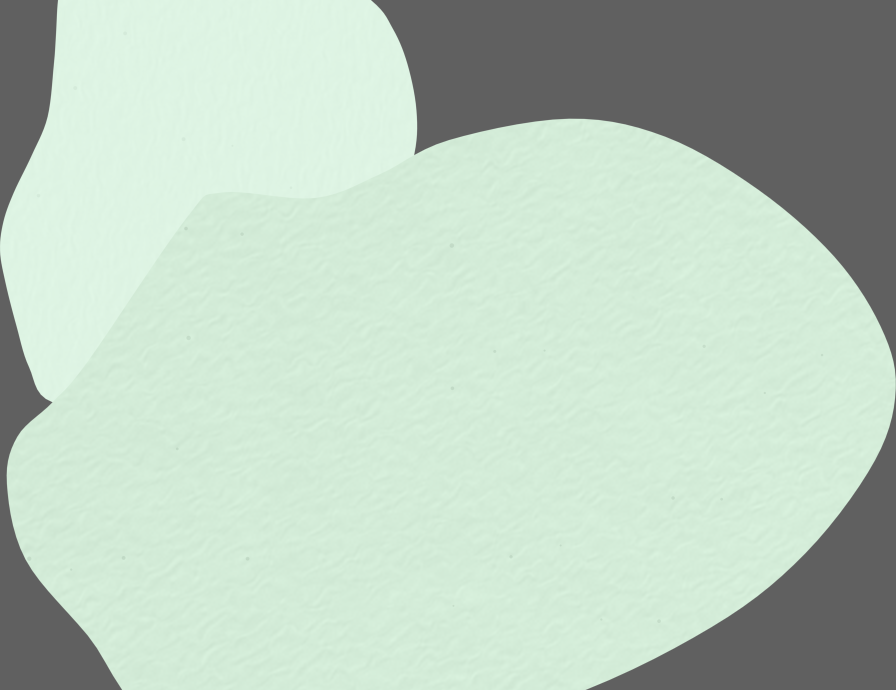
This background is drawn by a Shadertoy shader. Its source:

```glsl
// Two overlapping mint paper blobs with embossed grain on a flat grey ground.

const int KNOTS = 23;
const int STEPS = 7;
const float ASPECT = 1.2973;

const vec3 GREY = vec3(0.378);
const vec3 PALE_MINT = vec3(0.870, 0.956, 0.892);
const vec3 MINT = vec3(0.828, 0.924, 0.846);

// Outline knots, in units of the canvas height.
const vec2 BACK_BLOB[KNOTS] = vec2[KNOTS](
    vec2(.084, 1.0), vec2(.081, .949), vec2(.078, .907), vec2(.069, .831),
    vec2(.046, .775), vec2(.020, .721), vec2(.005, .679), vec2(.0, .637),
    vec2(.008, .590), vec2(.024, .527), vec2(.042, .468), vec2(.076, .417),
    vec2(.203, .409), vec2(.422, .510), vec2(.574, .696), vec2(.600, .777),
    vec2(.603, .840), vec2(.590, .907), vec2(.569, .958), vec2(.537, 1.0),
    vec2(.439, 1.068), vec2(.169, 1.084), vec2(.091, 1.034));

const vec2 FRONT_BLOB[KNOTS] = vec2[KNOTS](
    vec2(.076, .417), vec2(.127, .476), vec2(.270, .684), vec2(.321, .721),
    vec2(.456, .713), vec2(.549, .747), vec2(.650, .797), vec2(.824, .828),
    vec2(.963, .802), vec2(1.098, .725), vec2(1.208, .628), vec2(1.275, .527),
    vec2(1.297, .4375), vec2(1.267, .333), vec2(1.166, .198), vec2(1.03, .091),
    vec2(.811, -.014), vec2(.507, -.098), vec2(.236, -.051), vec2(.127, .079),
    vec2(.037, .189), vec2(.010, .299), vec2(.025, .367));

float hash(vec2 cell) {
    vec3 h = fract(cell.xyx * 0.1031);
    h += dot(h, h.yzx + 33.33);
    return fract((h.x + h.y) * h.z);
}

float noise(vec2 p) {
    vec2 i = floor(p), f = fract(p);
    f = f * f * (3.0 - 2.0 * f);
    return mix(mix(hash(i), hash(i + vec2(1, 0)), f.x),
               mix(hash(i + vec2(0, 1)), hash(i + vec2(1, 1)), f.x), f.y);
}

vec2 spline(vec2 a, vec2 b, vec2 c, vec2 d, float t) {
    return b + 0.5 * t * (c - a + t * (2.0 * a - 5.0 * b + 4.0 * c - d
             + t * (3.0 * (b - c) + d - a)));
}

// Signed distance to a smooth closed outline, negative inside.
float blobDistance(vec2 p, vec2 knots[KNOTS]) {
    float nearest = 1e3, side = 1.0;
    for (int i = 0; i < KNOTS; i++) {
        vec2 a = knots[(i + KNOTS - 1) % KNOTS], b = knots[i];
        vec2 c = knots[(i + 1) % KNOTS], d = knots[(i + 2) % KNOTS];
        vec2 start = b;
        for (int k = 1; k <= STEPS; k++) {
            vec2 end = k == STEPS ? c : spline(a, b, c, d, float(k) / float(STEPS));
            vec2 edge = end - start, w = p - start;
            vec2 gap = w - edge * clamp(dot(w, edge) / dot(edge, edge), 0.0, 1.0);
            nearest = min(nearest, dot(gap, gap));
            // Each edge crossed by a ray to the right flips the side.
            if ((start.y > p.y) != (end.y > p.y)
                && w.x < edge.x * w.y / edge.y) side = -side;
            start = end;
        }
    }
    return side * sqrt(nearest);
}

// Embossed fibres running along a direction.
float fibres(vec2 p, vec2 along, vec2 density) {
    vec2 q = vec2(dot(p, along), dot(p, vec2(-along.y, along.x))) * density;
    q += 1.6 * vec2(noise(p * 55.0), noise(p * 55.0 + 40.0));
    float relief = noise(q) - noise(q + vec2(0.3, 0.7));
    return relief + 0.35 * (noise(p * 290.0) - 0.5);
}

// Sparse dark flecks, one candidate per grid cell.
float flecks(vec2 p, float density, float blur) {
    vec2 cell = floor(p * density);
    vec2 centre = 0.25 + 0.5 * vec2(hash(cell + 7.0), hash(cell + 19.0));
    float radius = mix(0.0012, 0.0034, hash(cell + 31.0));
    float dist = length(fract(p * density) - centre) / density;
    return step(0.86, hash(cell)) * (1.0 - smoothstep(radius - blur, radius + blur, dist));
}

void mainImage(out vec4 fragColor, in vec2 fragCoord) {
    vec2 p = fragCoord / iResolution.xy * vec2(ASPECT, 1.0);
    float blur = 0.7 / iResolution.y;

    // Paper surfaces
    float mottling = noise(p * 14.0) - 0.5;
    vec3 backPaper = PALE_MINT + 0.011 * fibres(p, vec2(0.0, 1.0), vec2(65.0, 170.0));
    backPaper -= 0.035 * flecks(p + 3.0, 13.0, 0.001);
    vec3 frontPaper = MINT + 0.025 * fibres(p, vec2(0.8, 0.6), vec2(70.0, 145.0));
    frontPaper += 0.006 * mottling + 0.006 * (p.x - 0.65);
    frontPaper -= 0.065 * flecks(p, 13.0, 0.001);

    // Layers, back to front
    float backMask = 1.0 - smoothstep(-blur, blur, blobDistance(p, BACK_BLOB));
    float frontMask = 1.0 - smoothstep(-blur, blur, blobDistance(p, FRONT_BLOB));
    vec3 color = mix(GREY, backPaper, backMask);
    color = mix(color, frontPaper, frontMask);
    fragColor = vec4(color, 1.0);
}
```
